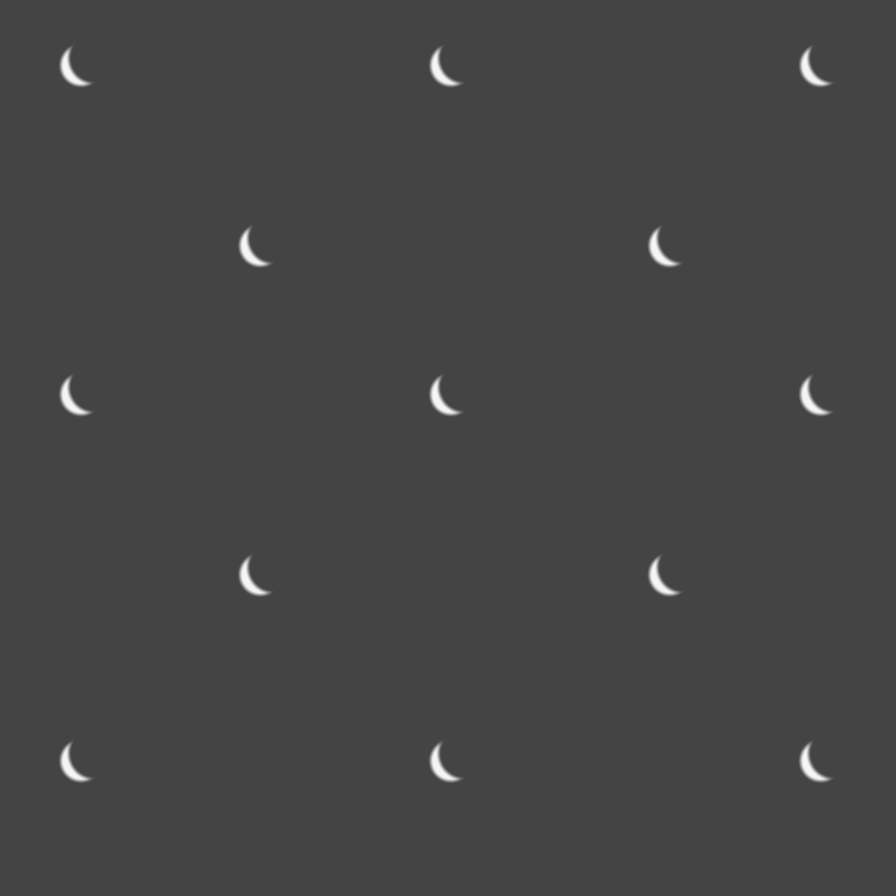
This pattern is drawn by a WebGL 2 fragment shader. Its source:

```glsl
#version 300 es
precision highp float;
// Soft white crescent moons in staggered rows of three and two on charcoal.

uniform vec2 u_resolution;
out vec4 fragColor;

// Coverage of a crescent: a disc with a larger, offset disc cut away.
float crescent(vec2 p) {
    float soft = max(0.0032, 0.75 / min(u_resolution.x, u_resolution.y));
    float outer = length(p) - 0.0226;
    float bite = length(p - vec2(0.0148, 0.0082)) - 0.0286;
    return smoothstep(soft, -soft, outer) * smoothstep(-soft, soft, bite);
}

void main() {
    vec2 uv = gl_FragCoord.xy / u_resolution;
    float moons = 0.0;

    // Rows run from top to bottom; odd rows hold two wider-spaced moons.
    for (int row = 0; row < 5; row++) {
        bool odd = row % 2 == 1;
        float y = 0.9271 - 0.3672 * float(row / 2);
        if (odd) y -= 0.2012;
        if (row == 4) y -= 0.0418; // the last row sits lower

        float firstX = odd ? 0.2904 : 0.0905;
        float pitch = odd ? 0.457 : 0.4128;
        int count = odd ? 2 : 3;
        for (int i = 0; i < count; i++) {
            vec2 center = vec2(firstX + pitch * float(i), y);
            moons = max(moons, crescent(uv - center));
        }
    }

    vec3 charcoal = vec3(0.267);
    vec3 moonWhite = vec3(0.96);
    fragColor = vec4(mix(charcoal, moonWhite, moons), 1.0);
}
```
